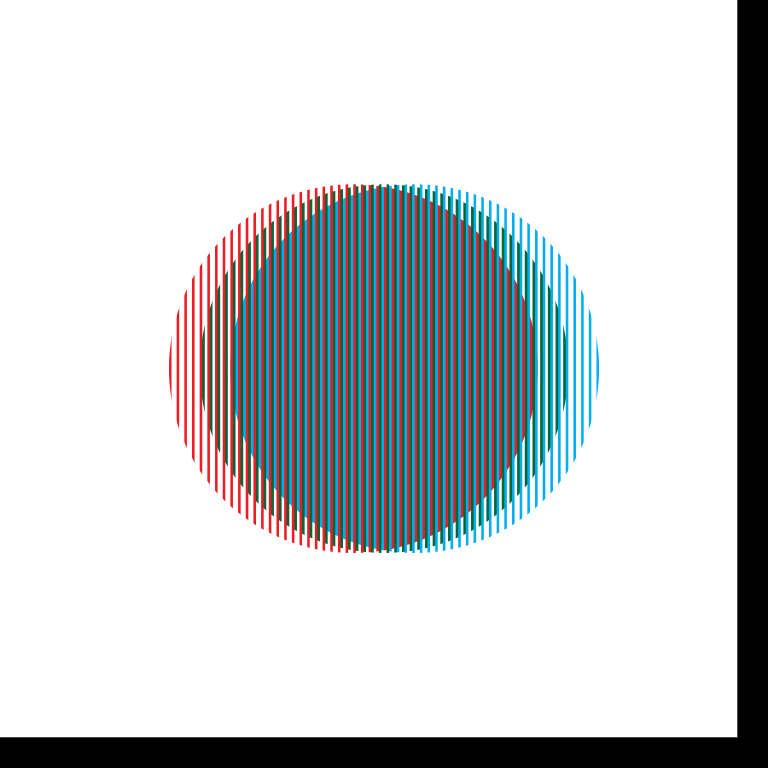
This background is drawn by a WebGL 2 fragment shader. Its source:

```glsl
#version 300 es
precision highp float;
// Three overlapping discs in red, green and blue on a white page, each cut
// into vertical stripes that interleave without covering one another.
// Stripes use exact box-filtered coverage; black bands fill right and bottom.

uniform vec2 u_resolution;
out vec4 outColor;

const vec3 PAGE = vec3(1.0);
const vec3 BAND = vec3(0.0);
const vec3 INKS[3] = vec3[3](
    vec3(0.929, 0.110, 0.141),   // red
    vec3(0.000, 0.408, 0.220),   // green
    vec3(0.000, 0.682, 0.937));  // blue

const float BAND_WIDTH = 0.04;
const vec2  CENTER = vec2(0.50, 0.52);  // middle disc
const float DISC_STEP = 0.04;           // shift between neighbouring discs
const float RADIUS = 0.24;
const float PERIOD = 0.01;              // one stripe of each ink
const float STRIPE_SHARE = 1.0 / 3.0;

// Total stripe width between 0 and x, in periods
float stripeIntegral(float x) {
    return floor(x) * STRIPE_SHARE + min(fract(x), STRIPE_SHARE);
}

// Mean stripe coverage over a pixel centred on x
float stripeCoverage(float x, float pixel) {
    float h = 0.5 * pixel;
    return (stripeIntegral(x + h) - stripeIntegral(x - h)) / pixel;
}

// Coverage of the inside of a shape (negative distance)
float fill(float distance, float pixel) {
    return clamp(0.5 - distance / pixel, 0.0, 1.0);
}

void main() {
    float pixel = 1.0 / min(u_resolution.x, u_resolution.y);
    vec2 p = gl_FragCoord.xy * pixel;

    // Striped discs: each ink takes its own third of the period
    vec3 color = PAGE;
    for (int i = 0; i < 3; i++) {
        float k = float(i);
        vec2 center = CENTER + vec2((k - 1.0) * DISC_STEP, 0.0);
        float disc = fill(length(p - center) - RADIUS, pixel);
        float stripe = stripeCoverage(p.x / PERIOD - k * STRIPE_SHARE, pixel / PERIOD);
        color += (INKS[i] - PAGE) * disc * stripe;
    }

    // Bands along the right and bottom edges
    float page = fill(max(p.x - (1.0 - BAND_WIDTH), BAND_WIDTH - p.y), pixel);
    outColor = vec4(mix(BAND, color, page), 1.0);
}
```
